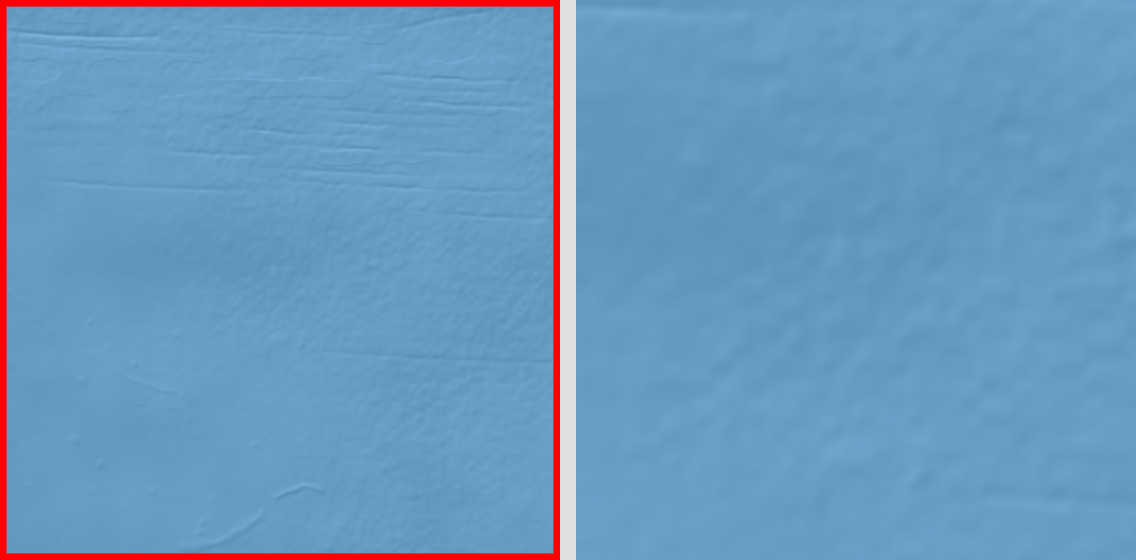
Left: the whole. Right: its middle third, enlarged.
This texture is drawn by a Shadertoy shader. Its source:

```glsl
float hash(vec2 p) {
    return fract(sin(dot(p, vec2(127.1, 311.7))) * 43758.5453);
}

float noise(vec2 p) {
    vec2 i = floor(p), f = fract(p);
    f = f * f * f * (f * (f * 6.0 - 15.0) + 10.0);
    return mix(mix(hash(i), hash(i + vec2(1, 0)), f.x),
               mix(hash(i + vec2(0, 1)), hash(i + vec2(1, 1)), f.x), f.y);
}

// Soft line from a to b (a left of b), bowed upwards by bend
float crease(vec2 p, vec2 a, vec2 b, float bend, float width) {
    float t = clamp((p.x - a.x) / (b.x - a.x), 0.0, 1.0);
    vec2 q = mix(a, b, t) + vec2(0.0, bend * 4.0 * t * (1.0 - t));
    float d = length(p - q) / width;
    return exp(-d * d);
}

// Brushed zone: 1 in the upper part, with a lower edge sloping to the right
float brushed(vec2 p) {
    return smoothstep(-0.05, 0.06, p.y + 0.13 * p.x - 0.75 + 0.08 * (noise(p * 9.0) - 0.5));
}

float height(vec2 p) {
    float band = brushed(p);
    float patchy = noise(p * 7.0 + 3.0);
    vec2 ragged = p + 0.007 * (vec2(noise(p * 55.0), noise(p * 55.0 + 40.0)) - 0.5);
    vec2 tilted = vec2(p.x, p.y + 0.06 * p.x);

    // Grainy plaster, smoother on the left
    float rough = mix(0.16, 0.55, smoothstep(0.2, 0.65, p.x + 0.25 * (p.y - 0.4) + 0.25 * (patchy - 0.5)));
    rough = max(rough, 0.6 * band) * (0.65 + 0.7 * patchy);
    float h = rough * (noise(p * 95.0) + 1.1 * noise(mat2(0.8, 0.6, -0.6, 0.8) * p * 58.0));
    h += 0.5 * noise(p * 24.0);

    // Brush streaks and flaked layers
    h += (0.1 + 0.5 * band) * noise(tilted * vec2(7, 62));
    float flakes = noise(ragged * vec2(15, 32) + 8.0);
    h += 0.55 * band * smoothstep(0.5, 0.66, flakes);

    // Long grooves with broken depth
    for (float i = 0.0; i < 15.0; i++) {
        float start = hash(vec2(i, 1.7)) * 0.8 - 0.1;
        float span = 0.2 + 0.4 * hash(vec2(i, 5.3));
        float level = 0.97 - 0.022 * i - 0.05 * start;
        vec2 a = vec2(start, level), b = a + vec2(span, -0.05 * span);
        float fade = smoothstep(0.0, 0.3, (p.x - a.x) / span) * smoothstep(0.0, 0.3, (b.x - p.x) / span);
        float depth = 0.35 + 0.8 * noise(vec2(p.x * 14.0, i * 3.0));
        h -= fade * depth * crease(mix(p, ragged, 0.5), a, b, -0.006, 0.0045);
    }
    h -= 0.9 * crease(p, vec2(0.02, 0.945), vec2(0.28, 0.935), -0.006, 0.004);
    h -= 0.9 * crease(p, vec2(0.72, 0.95), vec2(0.88, 0.98), 0.003, 0.005);
    h -= 0.5 * crease(p, vec2(0.58, 0.372), vec2(1.0, 0.352), -0.004, 0.005);

    // Raised ridges and the edge of the worn patch
    h += 1.2 * crease(ragged, vec2(0.495, 0.112), vec2(0.57, 0.126), 0.011, 0.006);
    h += 1.2 * crease(ragged, vec2(0.33, 0.022), vec2(0.465, 0.08), -0.016, 0.008);
    h += 0.55 * crease(ragged, vec2(0.02, 0.48), vec2(0.31, 0.3), -0.03, 0.006) * (0.3 + patchy);

    // Scattered lumps, denser at the lower left
    for (float i = 0.0; i < 26.0; i++) {
        vec2 spread = vec2(hash(vec2(i, 9.1)), hash(vec2(i, 4.6)));
        vec2 centre = vec2(0.02 + 0.95 * pow(spread.x, 1.3), 0.02 + 0.42 * spread.y * spread.y);
        vec2 d = (ragged - centre) / (0.005 + 0.004 * hash(vec2(i, 7.9)));
        h += (0.35 + 0.65 * hash(vec2(i, 2.2))) * exp(-dot(d * vec2(0.8, 1.0), d));
    }
    return h;
}

void mainImage(out vec4 fragColor, in vec2 fragCoord) {
    vec2 p = fragCoord / iResolution.xy;

    // Relief lit from the upper left
    vec2 toLight = vec2(-0.0011, 0.0018);
    float relief = height(p - toLight) - height(p + toLight);
    float shade = 0.062 * clamp(relief, -1.3, 1.1);

    // Broad drifts of tone
    vec2 fromHollow = (p - vec2(0.32, 0.53)) / vec2(0.25, 0.13);
    vec2 fromWorn = (p - vec2(0.22, 0.38)) / vec2(0.13, 0.06);
    shade += 0.022 * (noise(p * vec2(4, 9)) - 0.5) + 0.016 * (noise(p * 17.0) - 0.5);
    shade += 0.012 * brushed(p) - 0.018 * exp(-dot(fromHollow, fromHollow));
    shade += 0.014 * exp(-dot(fromWorn, fromWorn)) - 0.02 * smoothstep(0.94, 1.0, p.y);

    vec3 paint = vec3(0.402, 0.612, 0.762) + shade * vec3(0.9, 1.0, 1.05);

    // Red frame
    vec2 inset = min(p, 1.0 - p);
    float soft = 1.0 / iResolution.y;
    float inside = smoothstep(-soft, soft, min(inset.x, inset.y) - 0.0118);
    fragColor = vec4(mix(vec3(1, 0, 0), paint, inside), 1.0);
}
```
